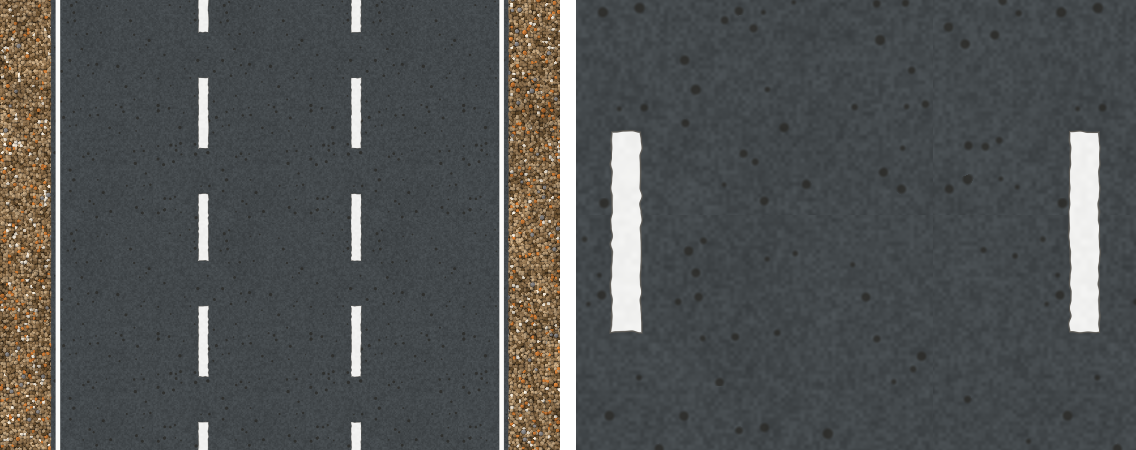
Left: the whole. Right: its middle third, enlarged.
Give the GLSL for this texture, as a Shadertoy shader.

```glsl
// Three-lane road seen from above: grainy asphalt with tiled dark pits, solid edge
// lines, two rows of worn dashes and gravel shoulders. Lengths are in canvas widths;
// the stones come from jittered cells and the grain from hashed value noise.

#define ROAD_CENTER 0.4996
#define ROAD_HALF 0.4086
#define EDGE_LINE vec2(0.3962, 0.0041)   // distance from centre, half width
#define DASH_LINE vec2(0.1364, 0.0084)   // distance from centre, half width
#define DASH_PERIOD 0.2038
#define DASH_OFFSET -0.0098
#define DASH_HALF vec2(0.0592, 0.0625)   // alternating half lengths
#define TILE vec2(0.2728, 0.4076)        // repeat of the asphalt surface
#define GRAIN_SCALE 430.0
#define PIT_SCALE 85.0
#define STONE_SCALE 190.0
#define PEBBLE_SCALE 85.0

const vec3 ASPHALT = vec3(0.262, 0.282, 0.294);
const vec3 PIT = vec3(0.16, 0.155, 0.14);
const vec3 PAINT = vec3(0.945, 0.945, 0.94);
const vec3 WORN_RIM = vec3(0.43, 0.40, 0.36);
const vec3 SAND_DARK = vec3(0.35, 0.265, 0.16);
const vec3 SAND_MID = vec3(0.52, 0.415, 0.29);
const vec3 SAND_LIGHT = vec3(0.67, 0.57, 0.44);
const vec3 STONE_PALE = vec3(0.82, 0.78, 0.72);
const vec3 STONE_GREY = vec3(0.50, 0.49, 0.49);
const vec3 STONE_RUST = vec3(0.72, 0.44, 0.20);

vec3 hash3(vec2 p) {
    vec3 q = fract(p.xyx * vec3(0.1031, 0.1030, 0.0973));
    q += dot(q, q.yxz + 33.33);
    return fract((q.xxy + q.yzz) * q.zyx);
}

float valueNoise(vec2 p) {
    vec2 i = floor(p), f = fract(p);
    f = f * f * (3.0 - 2.0 * f);
    return mix(mix(hash3(i).x, hash3(i + vec2(1, 0)).x, f.x),
               mix(hash3(i + vec2(0, 1)).x, hash3(i + vec2(1, 1)).x, f.x), f.y);
}

// Nearest jittered point: xy = offset to it, z = distance, w = random value
vec4 nearestStone(vec2 p) {
    vec4 best = vec4(0, 0, 9, 0);
    for (int y = -1; y <= 1; y++)
    for (int x = -1; x <= 1; x++) {
        vec2 cell = floor(p) + vec2(x, y);
        vec3 h = hash3(cell);
        vec2 d = p - cell - 0.1 - 0.8 * h.xy;
        if (length(d) < best.z) best = vec4(d, length(d), h.z);
    }
    return best;
}

vec3 gravel(vec2 p) {
    // Small stones with dark gaps, lit from the upper left
    vec4 s = nearestStone(p * STONE_SCALE);
    vec3 c = mix(SAND_DARK, SAND_MID, smoothstep(0.0, 0.45, s.w));
    c = mix(c, SAND_LIGHT, smoothstep(0.5, 0.85, s.w));
    c = mix(c, STONE_RUST, step(0.91, s.w));
    c = mix(c, STONE_PALE, step(0.955, s.w));
    c *= mix(1.1, 0.55, smoothstep(0.3, 0.85, s.z)) + 0.2 * dot(s.xy, vec2(-0.7, 0.7));

    // Sparse larger pebbles with a soft shadow
    vec4 b = nearestStone(p * PEBBLE_SCALE + 37.0);
    float chosen = step(0.83, b.w);
    float size = 0.2 + 0.16 * fract(b.w * 57.0);
    float tint = fract(b.w * 91.0);
    vec3 pebble = mix(SAND_LIGHT, STONE_GREY, step(0.4, tint));
    pebble = mix(pebble, STONE_RUST, step(0.7, tint));
    pebble *= 1.0 + 0.7 * dot(b.xy, vec2(-0.7, 0.7));
    c *= 1.0 - 0.4 * chosen * smoothstep(size + 0.2, size, b.z);
    c = mix(c, pebble, chosen * smoothstep(size + 0.08, size - 0.08, b.z));

    // Broad patches and fine grit
    return c * (0.88 + 0.2 * valueNoise(p * 28.0) + 0.22 * (valueNoise(p * GRAIN_SCALE) - 0.5));
}

vec3 asphalt(vec2 p) {
    vec2 q = mod(p, TILE);
    float grain = valueNoise(q * GRAIN_SCALE) + 0.6 * valueNoise(q * GRAIN_SCALE * 0.5 + 19.0) - 0.8;
    vec3 c = ASPHALT * (1.0 + 0.2 * grain + 0.05 * (valueNoise(q * 24.0) - 0.5));
    vec4 s = nearestStone(q * PIT_SCALE);
    float radius = 0.1 + 0.16 * fract(s.w * 43.0);
    float pit = step(0.86, s.w) * smoothstep(radius + 0.1, radius - 0.1, s.z);
    return mix(c, PIT, 0.75 * pit);
}

void mainImage(out vec4 fragColor, in vec2 fragCoord) {
    vec2 p = fragCoord / iResolution.x;
    float aa = 0.7 / iResolution.x;
    float side = abs(p.x - ROAD_CENTER);

    // Ground: gravel shoulders with a slightly ragged road edge
    float ragged = 0.0016 * (valueNoise(p * 160.0) - 0.5);
    float road = smoothstep(aa, -aa, side - ROAD_HALF + ragged);
    vec3 color = mix(gravel(p), asphalt(p), road);

    // Solid edge lines
    float edge = abs(side - EDGE_LINE.x) - EDGE_LINE.y;
    color = mix(color, PAINT * 1.04, smoothstep(aa, -aa, edge));

    // Dashes: alternating lengths, chipped outline, thin worn rim
    float row = (p.y - DASH_OFFSET) / DASH_PERIOD + 0.5;
    float halfLength = mod(floor(row), 2.0) < 0.5 ? DASH_HALF.x : DASH_HALF.y;
    vec2 d = abs(vec2(side - DASH_LINE.x, (fract(row) - 0.5) * DASH_PERIOD))
           - vec2(DASH_LINE.y, halfLength);
    float chip = 0.0016 * (valueNoise(p * 210.0) - 0.5);
    float dash = max(d.x, d.y) + chip;
    color = mix(color, WORN_RIM, 0.6 * smoothstep(aa, -aa, dash - 0.0008));
    vec3 paint = PAINT * (0.985 + 0.03 * valueNoise(p * GRAIN_SCALE * 0.6));
    color = mix(color, paint, smoothstep(aa, -aa, dash));

    fragColor = vec4(clamp(color, 0.0, 1.0), 1.0);
}
```
